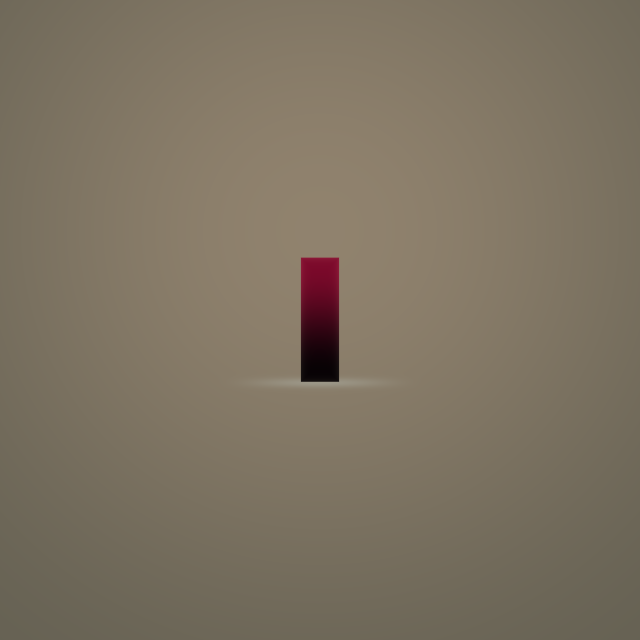
Write a three.js fragment shader that draws this background.

```glsl
varying vec2 vUv;

const vec2 HALO_CENTER = vec2(0.5, 0.64);
const float HALO_RADIUS = 0.9;
const vec3 HALO_COLOR = vec3(0.565, 0.51, 0.43);
const vec3 SHADE_COLOR = vec3(0.397, 0.38, 0.325);

const vec2 BAR_CENTER = vec2(0.5, 0.5005);
const vec2 BAR_HALF_SIZE = vec2(0.0298, 0.097);
const vec3 BAR_TOP_COLOR = vec3(0.48, 0.035, 0.165);
const vec3 BAR_BASE_COLOR = vec3(0.025, 0.005, 0.015);
const vec3 RIM_COLOR = vec3(0.075, 0.075, 0.06);
const float RIM_WIDTH = 0.005;
const float EDGE_SOFTNESS = 0.001;

const vec2 GLOW_CENTER = vec2(0.5, 0.402);
const vec2 GLOW_SIZE = vec2(0.165, 0.0075);
const vec3 GLOW_COLOR = vec3(0.66, 0.66, 0.61);
const float GLOW_STRENGTH = 0.6;

float boxDistance(vec2 p, vec2 halfSize) {
  vec2 d = abs(p) - halfSize;
  return length(max(d, 0.0)) + min(max(d.x, d.y), 0.0);
}

vec3 backdrop(vec2 uv) {
  float falloff = smoothstep(0.0, HALO_RADIUS, distance(uv, HALO_CENTER));
  return mix(HALO_COLOR, SHADE_COLOR, falloff);
}

// Thin pool of light, tapering toward both ends
float floorGlow(vec2 uv) {
  vec2 p = (uv - GLOW_CENTER) / GLOW_SIZE;
  float taper = 1.0 - smoothstep(0.0, 1.0, abs(p.x));
  return GLOW_STRENGTH * taper * exp(-p.y * p.y);
}

// Vertical gradient with a faint haze inside the edges
vec3 barColor(vec2 p, float dist) {
  float height = 0.5 + 0.5 * p.y / BAR_HALF_SIZE.y;
  vec3 body = mix(BAR_BASE_COLOR, BAR_TOP_COLOR, smoothstep(0.05, 0.95, height));
  return body + RIM_COLOR * exp(min(dist, 0.0) / RIM_WIDTH);
}

void main() {
  vec3 color = backdrop(vUv);
  color = mix(color, GLOW_COLOR, floorGlow(vUv));

  vec2 barPoint = vUv - BAR_CENTER;
  float dist = boxDistance(barPoint, BAR_HALF_SIZE);
  float coverage = 1.0 - smoothstep(-EDGE_SOFTNESS, EDGE_SOFTNESS, dist);
  color = mix(color, barColor(barPoint, dist), coverage);

  gl_FragColor = vec4(color, 1.0);
}
```
